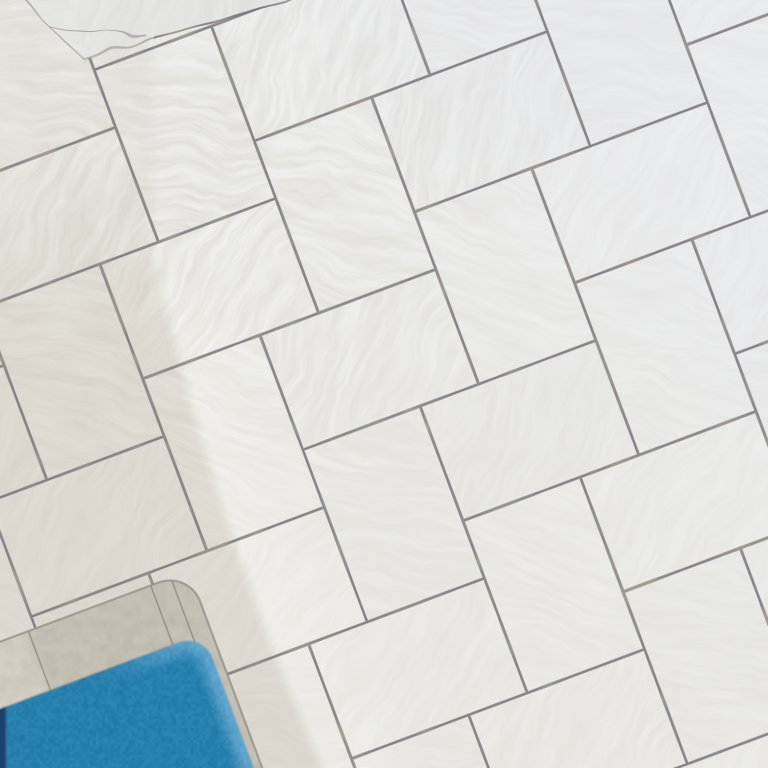
A Shadertoy shader for this pattern:

```glsl
float hash(vec2 p) {
    p = fract(p * vec2(0.1031, 0.1137));
    p += dot(p, p.yx + 33.33);
    return fract((p.x + p.y) * p.x * 7.13);
}

float noise(vec2 p) {
    vec2 i = floor(p), f = fract(p);
    f = f * f * (3.0 - 2.0 * f);
    return mix(mix(hash(i), hash(i + vec2(1, 0)), f.x),
               mix(hash(i + vec2(0, 1)), hash(i + vec2(1, 1)), f.x), f.y);
}

float fbm(vec2 p) {
    float sum = 0.0, gain = 0.5;
    for (int i = 0; i < 4; i++) {
        sum += gain * noise(p);
        p = p * 2.03 + 17.0;
        gain *= 0.5;
    }
    return sum;
}

struct Tile {
    vec2 local;   // position from the tile centre
    float inset;  // distance inward from the nearest joint
    float seed;
    float turn;   // grain angle
};

// Herringbone of 3 by 2 slabs: two slabs per cell of the lattice (2,2), (3,-3)
Tile herringbone(vec2 p) {
    Tile tile = Tile(vec2(0), -9.0, 0.0, 0.0);
    for (int k = 0; k < 2; k++) {
        vec2 extent = k == 0 ? vec2(1.5, 1.0) : vec2(1.0, 1.5);
        vec2 q = p - (k == 0 ? vec2(1.5, 1.0) : vec2(1.0, 3.5));
        vec2 cell = round(vec2(q.x + q.y, q.x - q.y) / vec2(4, 6));
        for (int i = -1; i <= 1; i++)
        for (int j = -1; j <= 1; j++) {
            vec2 id = cell + vec2(i, j);
            vec2 local = q - id.x * vec2(2) - id.y * vec2(3, -3);
            vec2 edge = extent - abs(local);
            float inset = min(edge.x, edge.y);
            if (inset > tile.inset) {
                float seed = hash(id + vec2(41.0, 67.0 + 31.0 * float(k)));
                tile = Tile(local, inset, seed, (k == 0 ? -0.8 : 0.6) + 0.4 * (seed - 0.5));
            }
        }
    }
    return tile;
}

// Quarter-plane x < 0, y < 0 with a rounded corner
float roundedCorner(vec2 q, float radius) {
    q += radius;
    return length(max(q, 0.0)) + min(max(q.x, q.y), 0.0) - radius;
}

float stroke(float dist, float halfWidth, float aa) {
    return 1.0 - smoothstep(halfWidth - aa, halfWidth + aa, abs(dist));
}

// Wavy mineral grain, different on every slab
float slateGrain(Tile tile) {
    float c = cos(tile.turn), s = sin(tile.turn);
    vec2 q = mat2(c, -s, s, c) * tile.local + tile.seed * 57.0 + 20.0;
    q.y += 0.35 * noise(q * 1.3) + 0.08 * noise(q * 5.0);
    return fbm(q * vec2(1.6, 13.0)) - 0.47;
}

void mainImage(out vec4 fragColor, in vec2 fragCoord) {
    vec2 p = fragCoord / iResolution.y;
    p.y = 1.0 - p.y;  // measured down from the top
    float aa = 0.8 / iResolution.y;
    vec2 r = vec2(dot(p, vec2(0.937, -0.35)), dot(p, vec2(0.35, 0.937)));
    Tile tile = herringbone((r - vec2(0.1645, 0.5272)) / vec2(0.0815, 0.0798));

    // Slabs, cooler towards the upper right
    vec3 color = mix(vec3(0.91, 0.908, 0.89), vec3(0.915, 0.917, 0.925),
                     smoothstep(-0.2, 0.8, p.x - p.y));
    float relief = mix(0.04, 0.1, smoothstep(0.6, 0.0, length(p - vec2(0.25, 0.2))));
    float grain = slateGrain(tile);
    color += relief * grain * vec3(0.9, 1.0, 1.15) + 0.01 * (tile.seed - 0.5);

    // Soft shade on the left with a curved edge
    float drop = max(p.y - 0.33, 0.0);
    float shadeEdge = 0.2 + 0.22 * drop + 0.16 * drop * drop;
    float shade = smoothstep(0.012, -0.012, p.x - shadeEdge);
    color = mix(color, color * vec3(0.95, 0.937, 0.915),
                shade * mix(0.35, 1.0, smoothstep(0.1, 0.5, p.y)));
    color += 0.018 * (1.0 - shade) * smoothstep(0.16, 0.0, p.x - shadeEdge)
           * smoothstep(0.3, 0.5, p.y);

    // Joints with uneven width and rusty patches
    float wear = noise(p * 45.0);
    vec3 mortar = mix(vec3(0.47, 0.46, 0.49), vec3(0.62, 0.59, 0.54), wear * wear);
    float jointWidth = 0.0015 + 0.0007 * wear;
    float joint = stroke(tile.inset * 0.08, jointWidth, max(aa, 0.0009));

    // Unjointed rough stone at the upper left
    float ripple = 0.008 * (noise(p * 35.0) - 0.5);
    float rim = min(0.95 * (p.x - 0.03), 0.047 - 0.29 * (p.x - 0.208)) + ripple - p.y;
    float rough = smoothstep(-aa, aa, rim);
    color = mix(color, vec3(0.89, 0.89, 0.88) + 0.05 * grain, rough);
    color = mix(color, mortar, 0.9 * joint * (1.0 - rough));
    color = mix(color, mortar, stroke(rim, 0.0014, aa) * mix(0.5, 0.9, step(0.2, p.x)));
    float crack = stroke(p.y - 0.032 - 0.12 * (p.x - 0.08) - 2.0 * ripple, 0.0008, aa);
    color = mix(color, mortar, 0.6 * crack * rough * step(p.x, 0.19));

    // Beige coping around the corner
    float coping = roundedCorner(vec2(r.x + 0.03, 0.783 - r.y), 0.042);
    vec3 stone = vec3(0.76, 0.745, 0.695) + 0.07 * (fbm(p * 90.0) - 0.47);
    stone += 0.05 * smoothstep(-0.24, -0.27, r.x);
    float seam = min(abs(r.x + 0.253), min(abs(r.x + 0.083), abs(r.x + 0.055)));
    stone = mix(stone, vec3(0.55, 0.53, 0.49), 0.8 * stroke(seam, 0.001, aa));
    color = mix(color, stone, smoothstep(aa, -aa, coping));
    color = mix(color, vec3(0.58, 0.56, 0.52), 0.8 * stroke(coping, 0.0014, aa));

    // Blue basin with a lighter rounded edge and a dark left side
    float basin = roundedCorner(vec2(r.x + 0.0405, 0.865 - r.y), 0.035);
    vec3 blue = mix(vec3(0.15, 0.5, 0.68), vec3(0.37, 0.64, 0.8),
                    smoothstep(-0.03, -0.004, basin) * smoothstep(-0.2, -0.04, r.x));
    blue += 0.05 * (noise(p * 260.0) - 0.5);
    blue = mix(blue, vec3(0.1, 0.25, 0.42), smoothstep(0.011, 0.004, p.x));
    color = mix(color, blue, smoothstep(0.0015 + aa, -0.0015 - aa, basin));

    fragColor = vec4(clamp(color, 0.0, 1.0), 1.0);
}
```
